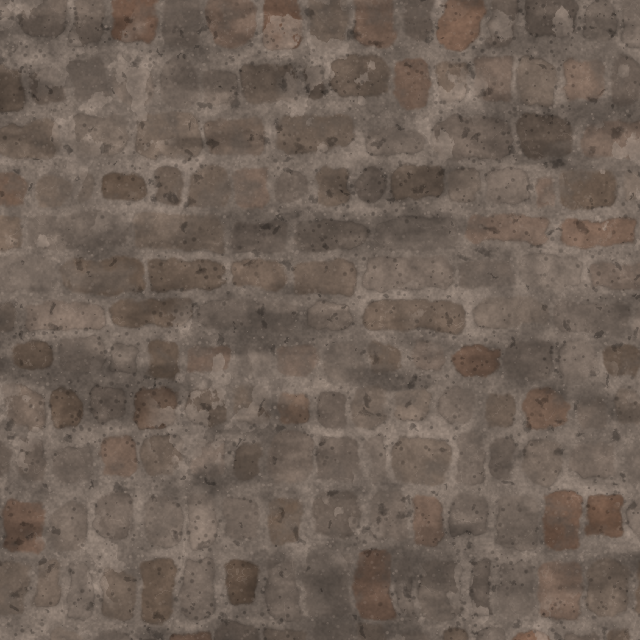
This texture is drawn by a Shadertoy shader. Its source:

```glsl
// Weathered rubble wall: worn brown stones in uneven courses, set in gritty grey mortar.
#define ROWS 12.0
#define UPRIGHT_COUNT 14.0
#define LONG_COUNT 7.0
#define JOINT 0.009
#define WOBBLE 0.030
#define GRAIN 0.17
#define MOTTLE 0.62
#define SOOT 0.20
#define PLASTER 0.55
#define TAU 6.28318

const vec3 MORTAR = vec3(0.465, 0.415, 0.377);
const vec3 BROWN  = vec3(0.385, 0.320, 0.270);
const vec3 UMBER  = vec3(0.400, 0.350, 0.314);
const vec3 RUST   = vec3(0.440, 0.325, 0.260);
const vec3 PALE   = vec3(0.570, 0.510, 0.465);

float hash(vec2 p) {
    vec3 q = fract(p.xyx * 0.1031);
    q += dot(q, q.yzx + 33.33);
    return fract((q.x + q.y) * q.z);
}

float noise(vec2 p) {
    vec2 i = floor(p), f = fract(p);
    f = f * f * (3.0 - 2.0 * f);
    return mix(mix(hash(i), hash(i + vec2(1, 0)), f.x),
               mix(hash(i + vec2(0, 1)), hash(i + vec2(1, 1)), f.x), f.y);
}

float fbm(vec2 p) {
    float sum = 0.0, amp = 0.516;
    for (int i = 0; i < 5; i++) {
        sum += amp * noise(p);
        p = mat2(1.6, 1.2, -1.2, 1.6) * p + 17.3;
        amp *= 0.5;
    }
    return sum;
}

// Cellular specks: a share of the cells holds one soft dot of random size
float specks(vec2 p, float share) {
    vec2 cell = floor(p);
    float mask = 0.0;
    for (int y = -1; y <= 1; y++)
    for (int x = -1; x <= 1; x++) {
        vec2 id = cell + vec2(x, y);
        vec2 center = id + vec2(hash(id + 3.0), hash(id + 71.0));
        float radius = mix(0.2, 0.65, hash(id + 29.0));
        float dotMask = smoothstep(radius, radius * 0.35, length(p - center));
        mask = max(mask, dotMask * step(hash(id + 113.0), share));
    }
    return mask;
}

float jointShift(float column, float row) {
    return 0.45 * hash(vec2(column + 50.0, row + 9.0));
}

// Signed distance to the stone of this cell; id names the stone
float stoneDistance(vec2 p, out vec2 id) {
    float phase = TAU * (p.y - 0.56);
    float v = ROWS * p.y + 0.5 * sin(phase) - 0.4;
    float row = floor(v);
    float rowHeight = 1.0 / (ROWS + 0.5 * TAU * cos(phase));
    bool isLong = abs(row - 6.0) < 1.5 || abs(row - 9.0) < 0.5;
    float count = (isLong ? LONG_COUNT : UPRIGHT_COUNT) + 2.0 * hash(vec2(row + 20.0, 4.0));
    float u = p.x * count + 7.0 * hash(vec2(row + 20.0, 8.0));
    float column = floor(u);
    if (u < column + jointShift(column, row)) column -= 1.0;
    float left = column + jointShift(column, row);
    float right = column + 1.0 + jointShift(column + 1.0, row);

    id = vec2(column + 60.0, row + 20.0);
    vec2 size = 0.5 * vec2((right - left) / count, rowHeight);
    vec2 local = vec2((u - 0.5 * (left + right)) / count, (fract(v) - 0.5) * rowHeight);
    size -= JOINT * (0.4 + 0.7 * hash(id + 5.0));
    float shrink = mix(0.72, 1.0, hash(id + 11.0));
    local.y -= size.y * (1.0 - shrink) * (2.0 * hash(id + 14.0) - 1.0);
    size.y *= shrink;
    float corner = min(size.x, size.y) * mix(0.35, 0.95, hash(id + 17.0));
    vec2 d = abs(local) - size + corner;
    return length(max(d, 0.0)) + min(max(d.x, d.y), 0.0) - corner;
}

void mainImage(out vec4 fragColor, in vec2 fragCoord) {
    vec2 p = fragCoord / iResolution.y;
    vec2 bend = vec2(fbm(p * 11.0 + 5.0), fbm(p * 11.0 + 45.0)) - 0.5;
    vec2 ragged = vec2(fbm(p * 55.0 + 9.0), fbm(p * 55.0 + 83.0)) - 0.5;
    float broad = fbm(p * 3.5 + 21.0);
    float blotch = fbm(p * 16.0 + 31.0);
    float crust = fbm(p * 48.0 + 61.0);

    // Stones, partly worn into the mortar
    vec2 id;
    float d = stoneDistance(p + WOBBLE * bend + 0.014 * ragged, id);
    float body = smoothstep(0.004, -0.003, d);
    float worn = smoothstep(0.27, 0.47, 0.6 * blotch + 0.4 * crust);
    float stone = body * mix(0.3, 1.0, hash(id + 23.0)) * mix(0.4, 1.0, worn);
    vec3 stoneColor = mix(BROWN, UMBER, smoothstep(0.2, 0.7, hash(id + 37.0)));
    stoneColor = mix(stoneColor, RUST, 0.8 * smoothstep(0.8, 0.95, hash(id + 41.0)));
    stoneColor = mix(stoneColor, PALE, 0.5 * smoothstep(0.84, 0.97, hash(id + 47.0)));
    stoneColor *= mix(0.9, 1.08, hash(id + 53.0));
    vec3 color = mix(MORTAR, stoneColor, stone);

    // Smooth plaster in the joints, flaked skin on the stones, thin pale veins
    float plaster = smoothstep(0.57, 0.65, fbm(p * vec2(8.0, 13.0) + 12.0 + bend));
    color = mix(color, PALE * 0.94, PLASTER * plaster * (1.0 - 0.8 * body));
    float flakes = smoothstep(0.55, 0.60, fbm(p * vec2(32.0, 26.0) + 90.0));
    flakes *= smoothstep(0.50, 0.64, fbm(p * 6.0 + 77.0));
    color = mix(color, PALE, 0.7 * flakes);
    float vein = smoothstep(0.014, 0.0, abs(fbm(p * 19.0 + 130.0) - 0.5));
    color = mix(color, PALE, 0.22 * vein * smoothstep(0.45, 0.6, crust));

    // Broken contact shadows, stains and horizontal soot
    color *= 1.0 - 0.17 * exp(-abs(d) * 330.0) * smoothstep(0.4, 0.65, blotch);
    color *= 1.0 + MOTTLE * (0.4 * (broad - 0.5) + 0.5 * (blotch - 0.5) + 0.6 * (crust - 0.5));
    color *= 1.0 - SOOT * smoothstep(0.50, 0.70, fbm(p * vec2(5.0, 17.0) + 150.0));

    // Grit, pits and pale grains
    float grit = 0.6 * noise(p * 230.0) + 0.4 * noise(p * 410.0 + 7.0) - 0.5;
    color *= 1.0 + GRAIN * grit * mix(1.3, 0.85, body);
    color *= 1.0 - 0.20 * specks(p * 130.0, 0.16) * smoothstep(0.35, 0.6, blotch);
    color *= 1.0 - 0.24 * specks(p * 62.0 + 2.0 * ragged, 0.07);
    color = mix(color, PALE * 1.05, 0.38 * specks(p * 165.0 + 40.0, 0.10) * (1.0 - 0.5 * body));
    fragColor = vec4(clamp(color, 0.0, 1.0), 1.0);
}
```
